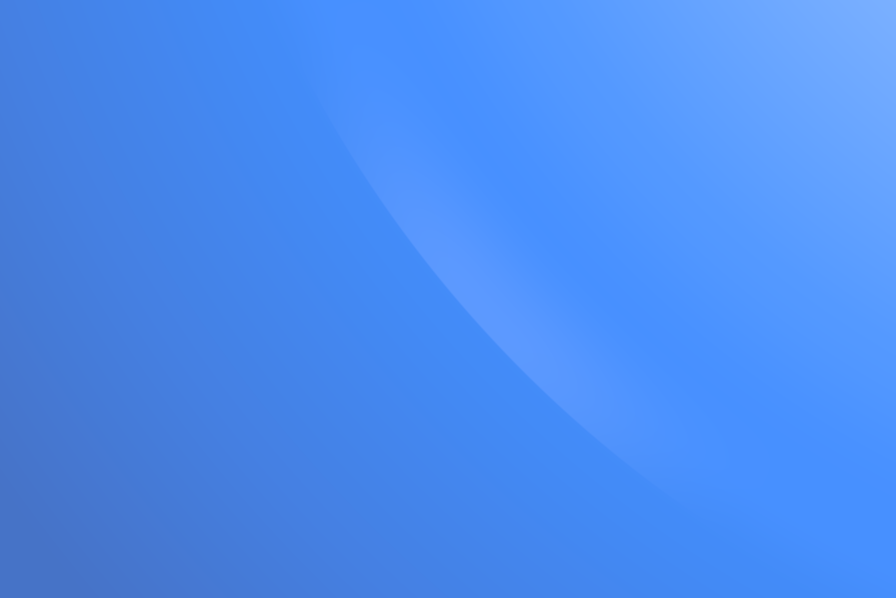
This background is drawn by a WebGL 1 fragment shader. Its source:

```glsl
precision highp float;
// Smooth blue gradient with a soft light crescent along a large diagonal arc.

uniform vec2 u_resolution;

const vec3 SHADOW_BLUE = vec3(0.275, 0.45, 0.78);
const vec3 DUSK_BLUE   = vec3(0.27, 0.50, 0.885);
const vec3 ARC_BLUE    = vec3(0.262, 0.545, 0.97);
const vec3 CLEAR_BLUE  = vec3(0.28, 0.565, 1.0);
const vec3 SKY_BLUE    = vec3(0.33, 0.60, 1.0);
const vec3 PALE_BLUE   = vec3(0.48, 0.69, 1.0);
const vec3 GLOW_BLUE   = vec3(0.37, 0.605, 1.0);

// Linear ramp from 0 at start to 1 at end
float ramp(float start, float end, float x) {
    return clamp((x - start) / (end - start), 0.0, 1.0);
}

// Positive depth lies inside the circle
float circleDepth(vec2 p, vec2 center, float radius) {
    return radius - length(p - center);
}

// Colour bands running parallel to the arc
vec3 background(float depth) {
    vec3 color = mix(SHADOW_BLUE, DUSK_BLUE, ramp(-0.80, -0.43, depth));
    color = mix(color, ARC_BLUE, ramp(-0.43, -0.04, depth));
    color = mix(color, CLEAR_BLUE, smoothstep(-0.04, 0.10, depth));
    color = mix(color, SKY_BLUE, smoothstep(0.18, 0.44, depth));
    return mix(color, PALE_BLUE, ramp(0.42, 0.88, depth));
}

// Sharp on the arc, soft inward, fading toward both ends
float crescent(float depth, float along, float halfLength, float edge) {
    float taper = 1.0 - smoothstep(0.1, 1.0, abs(along) / halfLength);
    float inward = 1.0 - smoothstep(0.02, 0.19, depth);
    return smoothstep(-edge, edge, depth) * inward * taper;
}

void main() {
    vec2 p = gl_FragCoord.xy / u_resolution.y;
    float depth = circleDepth(p, vec2(2.312, 1.817), 2.033);

    // Position along the arc, measured from the brightest point
    float along = dot(p - vec2(0.80, 0.47), normalize(vec2(0.69, -0.72)));
    float edge = max(0.002, 0.8 / u_resolution.y);

    vec3 color = background(depth);
    color = mix(color, GLOW_BLUE, 0.9 * crescent(depth, along, 0.56, edge));
    gl_FragColor = vec4(color, 1.0);
}
```
